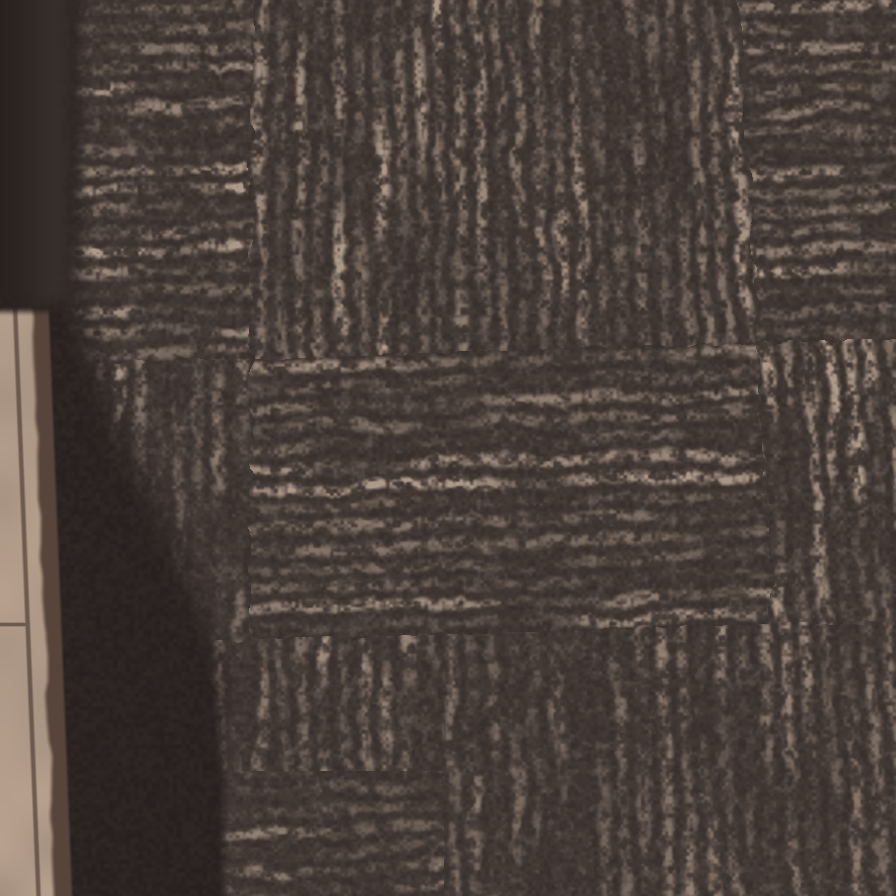
Write a three.js fragment shader that draws this texture.

```glsl
varying vec2 vUv;

#define LINES_ACROSS 25.0
#define LINES_DOWN 14.0
#define TILE_HEIGHT 0.315
#define FLECK_SCALE 135.0
#define FLECK_GAIN 1.1
#define FLOOR_TOP 0.652
#define PILE_DARK vec3(0.18, 0.15, 0.14)
#define PILE_BASE vec3(0.285, 0.243, 0.225)
#define YARN_PALE vec3(0.72, 0.64, 0.57)
#define MAT_DARK vec3(0.165, 0.138, 0.130)
#define CREAM vec3(0.70, 0.61, 0.54)
#define TRIM_BROWN vec3(0.34, 0.27, 0.23)

float hash(vec2 p) {
  vec3 q = fract(vec3(p.xyx) * 0.1031);
  q += dot(q, q.yzx + 33.33);
  return fract((q.x + q.y) * q.z);
}

float noise(vec2 p) {
  vec2 i = floor(p), f = fract(p);
  f = f * f * (3.0 - 2.0 * f);
  return mix(mix(hash(i), hash(i + vec2(1.0, 0.0)), f.x),
             mix(hash(i + vec2(0.0, 1.0)), hash(i + 1.0), f.x), f.y);
}

// One yarn per unit across; strength varies per yarn and along it
float yarn(float across, float along, float seed) {
  across += 0.5 * (noise(vec2(across * 0.6 + seed, along * 16.0)) - 0.5);
  across += 0.25 * (noise(vec2(across + seed, along * 70.0)) - 0.5);
  float id = floor(across);
  float body = 1.0 - smoothstep(0.08, 0.44, abs(fract(across) - 0.5));
  float strength = mix(0.3, 1.0, hash(vec2(id, seed)));
  float wear = smoothstep(0.1, 0.75, noise(vec2(id * 7.0 + seed, along * 10.0)));
  return body * strength * mix(0.2, 1.0, wear);
}

vec3 carpet(vec2 uv) {
  // Tiles widen slightly towards the bottom and tilt a little
  vec2 p = vec2((uv.x - 0.28) / mix(0.60, 0.545, uv.y),
                (uv.y - 0.60 - 0.03 * (uv.x - 0.28)) / TILE_HEIGHT);
  vec2 ragged = p + 0.02 * (vec2(noise(uv * 60.0), noise(uv * 60.0 + 40.0)) - 0.5);
  vec2 tile = vec2(floor(ragged.x), min(floor(ragged.y), 0.0));
  bool upright = mod(tile.x + tile.y, 2.0) < 0.5;

  // Bottom row is upright except for a cut piece at its left
  if (tile.y < -1.5) {
    bool cut = uv.x < 0.495 && uv.y < 0.14;
    upright = !cut;
    tile.x = uv.x < 0.495 ? 5.0 : 6.0;
  }
  float seed = 13.0 * tile.x - 29.0 * tile.y + 90.0;
  float line = upright ? yarn(p.x * LINES_ACROSS, uv.y, seed)
                       : yarn(p.y * LINES_DOWN, uv.x, seed);

  // Looped flecks stretch gently along the yarn
  vec2 stretch = upright ? vec2(1.0, 0.75) : vec2(0.75, 1.0);
  float fleck = 0.6 * noise(uv * stretch * FLECK_SCALE)
              + 0.4 * noise(uv * FLECK_SCALE * 1.9 + 17.0);
  float grain = noise(uv * 230.0 + 5.0);
  float patches = noise(uv * 5.0 + 3.0);
  float light = mix(0.6, 1.0, smoothstep(0.15, 0.5, uv.y)) * mix(0.75, 1.1, patches);

  vec3 pile = mix(PILE_DARK, PILE_BASE, 0.35 + 0.5 * grain + 0.3 * line);
  pile += 0.06 * smoothstep(0.55, 0.9, fleck);
  float pale = line * smoothstep(0.22, 0.78, fleck) * light * FLECK_GAIN;
  return mix(pile, YARN_PALE, clamp(pale, 0.0, 0.9));
}

// Pale floor with a long groove, a cross joint and a brown trim
vec3 floorStrip(vec2 uv, float edge) {
  float groove = edge - 0.037;
  vec3 col = CREAM * mix(0.93, 1.03, noise(uv * 18.0));
  float seam = 1.0 - smoothstep(0.001, 0.004, abs(uv.x - groove));
  float joint = (1.0 - smoothstep(0.001, 0.003, abs(uv.y - 0.303)))
              * (1.0 - smoothstep(groove - 0.002, groove, uv.x));
  col = mix(col, TRIM_BROWN, 0.75 * max(seam, joint));
  float chips = 0.006 * noise(vec2(uv.y * 45.0, 2.0));
  return mix(col, TRIM_BROWN, smoothstep(edge - 0.018, edge - 0.011, uv.x + chips));
}

void main() {
  vec2 uv = vUv;
  vec3 col = carpet(uv);

  // Plain dark border, soft where it curves and crisper at the bottom
  float border = mix(0.25, 0.09, smoothstep(0.2, 0.7, uv.y));
  float softness = mix(0.008, 0.035, smoothstep(0.1, 0.4, uv.y));
  softness = mix(softness, 0.014, smoothstep(0.6, 0.75, uv.y));
  float inBorder = 1.0 - smoothstep(border - softness, border + softness, uv.x);
  vec3 mat = MAT_DARK * (0.88 + 0.24 * noise(uv * 210.0));
  col = mix(col, mat, inBorder);

  // Blurred panel at the upper left
  float panel = (1.0 - smoothstep(0.055, 0.095, uv.x))
              * smoothstep(FLOOR_TOP - 0.005, FLOOR_TOP + 0.025, uv.y);
  vec3 panelCol = mix(PILE_DARK * 0.9, PILE_BASE * 0.82, smoothstep(0.0, 0.09, uv.x));
  col = mix(col, panelCol, panel);

  // Floor at the lower left
  float edge = mix(0.08, 0.054, uv.y / FLOOR_TOP);
  float onFloor = (1.0 - smoothstep(edge - 0.002, edge + 0.003, uv.x))
                * (1.0 - smoothstep(FLOOR_TOP - 0.006, FLOOR_TOP + 0.006, uv.y));
  col = mix(col, floorStrip(uv, edge), onFloor);

  gl_FragColor = vec4(col, 1.0);
}
```
